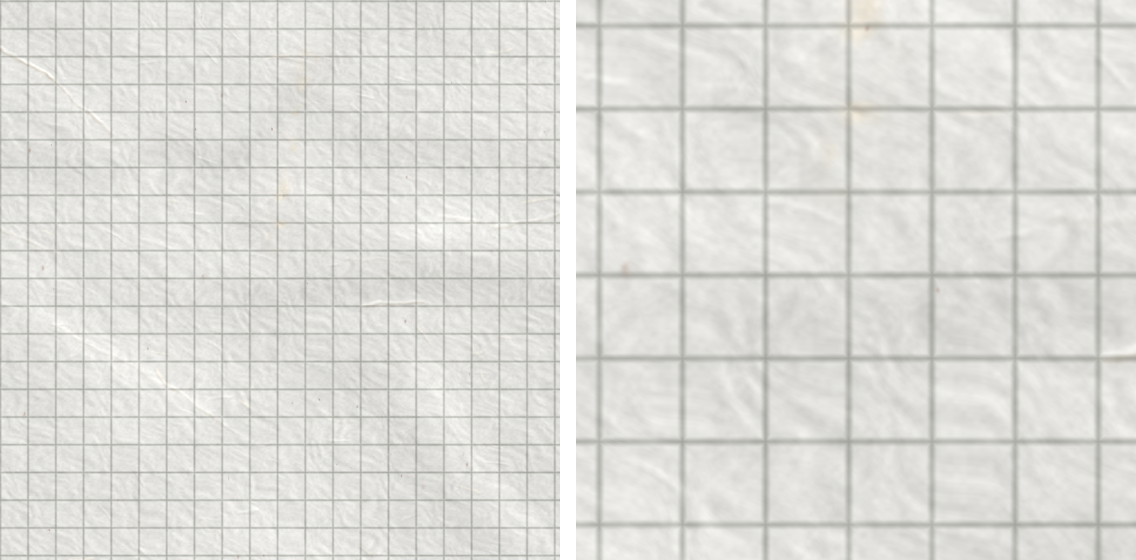
Left, the full canvas; right, a detail of the centre.
Give the GLSL for this texture, as a Shadertoy shader.

```glsl
const float CELL = 0.0495;                    // grid pitch
const vec2 GRID_ORIGIN = vec2(0.0007, 0.0078);
const float LINE_HALF = 0.0016;
const float LINE_SOFT = 0.0021;
const vec3 PAPER = vec3(0.899, 0.896, 0.880);
const vec3 INK = vec3(0.785, 0.790, 0.780);   // multiplies the paper
const vec3 STAIN = vec3(1.02, 0.985, 0.925);
const vec3 FLECK = vec3(0.60, 0.47, 0.40);
const float GRAIN = 0.034;
const float RELIEF = 0.115;
const int WRINKLES = 80;
const int FLECKS = 36;
const int FOLDS = 11;
const int CREASES = 9;

// Soft folds: end points, then width and brightness
const vec4 FOLD_LINE[FOLDS] = vec4[](
    vec4(0.06, 0.44, 0.36, 0.28), vec4(0.12, 0.83, 0.28, 0.69), vec4(0.02, 0.72, 0.42, 0.71),
    vec4(0.42, 0.71, 0.60, 0.92), vec4(0.50, 0.64, 0.75, 0.58), vec4(0.75, 0.58, 1.00, 0.58),
    vec4(0.45, 0.475, 1.0, 0.49), vec4(0.78, 0.32, 0.93, 0.07), vec4(0.45, 0.24, 0.70, 0.32),
    vec4(0.70, 0.28, 0.84, 0.04), vec4(0.60, 0.74, 0.95, 0.71));
const vec2 FOLD_SHAPE[FOLDS] = vec2[](
    vec2(0.026, 0.036), vec2(0.030, 0.026), vec2(0.035, -0.032), vec2(0.030, -0.022),
    vec2(0.030, 0.025), vec2(0.028, 0.035), vec2(0.030, -0.042), vec2(0.028, 0.042),
    vec2(0.050, -0.022), vec2(0.035, -0.026), vec2(0.030, -0.022));

// Sharp creases: end points, then strength
const vec4 CREASE_LINE[CREASES] = vec4[](
    vec4(0.00, 0.917, 0.09, 0.865), vec4(0.09, 0.865, 0.20, 0.765), vec4(0.00, 0.595, 0.10, 0.550),
    vec4(0.10, 0.420, 0.31, 0.310), vec4(0.31, 0.310, 0.43, 0.225), vec4(0.79, 0.617, 0.89, 0.595),
    vec4(0.89, 0.595, 1.00, 0.620), vec4(0.65, 0.458, 0.75, 0.463), vec4(0.62, 0.541, 0.73, 0.535));
const float CREASE_STRENGTH[CREASES] = float[](1.0, 0.9, 0.6, 0.4, 0.6, 0.5, 0.6, 0.8, 0.5);

float hash(vec2 p) { return fract(sin(dot(p, vec2(127.1, 311.7))) * 43758.5453); }
float random(float id, float channel) { return hash(vec2(id, channel)); }
float bell(float x) { return exp(-x * x); }

float noise(vec2 p) {
    vec2 i = floor(p), f = fract(p);
    f = f * f * (3.0 - 2.0 * f);
    return mix(mix(hash(i), hash(i + vec2(1, 0)), f.x),
               mix(hash(i + vec2(0, 1)), hash(i + vec2(1, 1)), f.x), f.y);
}

float fbm(vec2 p) {
    float sum = 0.0;
    for (float gain = 0.5; gain > 0.05; gain *= 0.5) {
        sum += gain * noise(p);
        p = p * 2.03 + 17.3;
    }
    return sum;
}

// Signed distance across a segment, and distance past its ends
vec2 segment(vec2 p, vec4 ends) {
    vec2 span = ends.zw - ends.xy, q = p - ends.xy;
    float size = length(span);
    vec2 dir = span / size;
    float along = dot(q, dir);
    return vec2(dir.x * q.y - dir.y * q.x, max(max(-along, along - size), 0.0));
}

// Lit upper edge with a shadow below it
float ridge(float d) { return bell(d) - 0.7 * bell(d + 1.7); }

float gridMask(vec2 p, float pixel) {
    vec2 d = abs(fract((p - GRID_ORIGIN) / CELL + 0.5) - 0.5) * CELL;
    float soft = max(LINE_SOFT, 0.7 * pixel);
    vec2 m = 1.0 - smoothstep(LINE_HALF - soft, LINE_HALF + soft, d);
    return max(m.x, m.y) + 0.25 * m.x * m.y;
}

void mainImage(out vec4 fragColor, in vec2 fragCoord) {
    float pixel = 1.0 / iResolution.y;
    vec2 p = fragCoord * pixel;

    // Uneven sheet and fibrous relief, lit from above
    float shade = 0.09 * (fbm(vec2(p.x * 4.0, p.y * 9.0 + p.x * 3.0)) - 0.47);
    vec2 fibre = vec2(dot(p, vec2(0.85, -0.53)) * 50.0, dot(p, vec2(0.53, 0.85)) * 95.0);
    fibre += 2.0 * noise(p * 24.0);
    shade += RELIEF * (fbm(fibre) - fbm(fibre + vec2(0.25, 0.6)));
    shade += GRAIN * (noise(p * 250.0) - 0.5);

    // Folds and creases
    vec2 bent = p + 0.05 * (vec2(noise(p * 6.0), noise(p * 6.0 + 40.0)) - 0.5);
    for (int i = 0; i < FOLDS; i++) {
        vec2 s = segment(bent, FOLD_LINE[i]) / FOLD_SHAPE[i].x;
        shade += FOLD_SHAPE[i].y * bell(s.x) * bell(0.6 * s.y);
    }
    float warmth = 0.0;
    vec2 ragged = p + 0.014 * (vec2(fbm(p * 28.0), fbm(p * 28.0 + 9.0)) - 0.47);
    for (int i = 0; i < CREASES; i++) {
        vec2 s = segment(ragged, CREASE_LINE[i]);
        float fade = CREASE_STRENGTH[i] * bell(s.y / 0.008) * (0.4 + noise(p * 35.0));
        shade += 0.075 * fade * ridge(s.x / 0.0027);
        warmth += 0.4 * fade * bell((s.x + 0.004) / 0.003);
    }

    // Scattered short wrinkles
    for (int i = 0; i < WRINKLES; i++) {
        float id = float(i), angle = mix(-1.1, 0.3, random(id, 3.0));
        vec2 q = ragged - vec2(random(id, 1.0), random(id, 2.0));
        vec2 tip = mix(0.010, 0.038, random(id, 4.0)) * vec2(cos(angle), sin(angle));
        vec2 s = segment(q, vec4(0.0, 0.0, tip));
        float fade = bell(s.y / 0.005) * mix(0.2, 0.8, random(id, 5.0));
        shade += 0.06 * fade * ridge(s.x / 0.0022);
        warmth += 0.5 * fade * bell(s.x / 0.003) * step(0.7, random(id, 6.0));
    }

    // Faint broken stain, then the printed grid with uneven ink
    vec2 streak = segment(bent, vec4(0.485, 0.58, 0.56, 0.95));
    warmth += 0.8 * bell(streak.x / 0.014) * bell(streak.y / 0.03) * smoothstep(0.4, 0.7, fbm(p * 40.0));
    vec3 color = (PAPER + shade) * mix(vec3(1.0), STAIN, min(warmth, 1.0));
    color *= mix(vec3(1.0), INK, gridMask(p, pixel) * mix(0.82, 1.12, noise(p * 90.0)));

    // Brown flecks
    for (int i = 0; i < FLECKS; i++) {
        float id = float(i) + 100.0;
        vec2 q = ragged - vec2(random(id, 1.0), random(id, 2.0));
        float radius = mix(0.0012, 0.0030, pow(random(id, 3.0), 3.0));
        float spot = bell(length(q * vec2(1.0, 0.65)) / max(radius, 0.6 * pixel));
        color = mix(color, FLECK, spot * mix(0.15, 0.7, random(id, 4.0)));
    }
    fragColor = vec4(clamp(color, 0.0, 1.0), 1.0);
}
```
